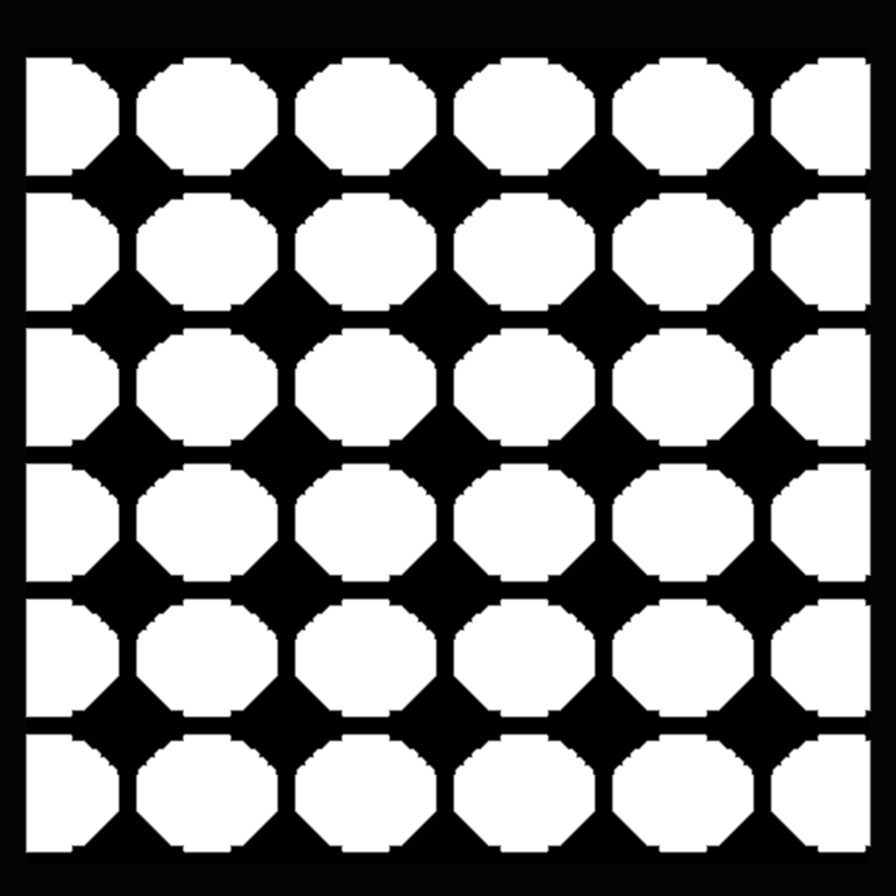
A Shadertoy shader for this pattern:

```glsl
// Grid of white stepped oval spots on a black panel, cropped at the left and right.

// Lengths are in design units: the canvas is UNITS wide and UNITS high.
const float UNITS = 768.0;
const vec2 SPOT_COUNT = vec2(6.0, 6.0);
const vec2 SPACING = vec2(136.0, 116.0);
const vec2 FIRST_CENTER = vec2(41.5, 88.0);
const vec2 PANEL_MIN = vec2(22.5, 28.0);
const vec2 PANEL_MAX = vec2(746.0, 726.0);

const vec2 BODY_SIZE = vec2(60.5, 45.0);   // half extents of the main octagon
const float BODY_DIAGONAL = 75.7;          // its limit on |x| + |y|
const vec2 CAP_SIZE = vec2(20.5, 50.5);    // narrow flat cap above and below
const float CAP_DIAGONAL = 69.5;
const int LEDGE_COUNT = 3;                 // small stairs on the upper shoulders
const vec2 LEDGE_SIZE = vec2(45.0, 38.0);
const vec2 LEDGE_STEP = vec2(7.0, -7.0);
const float LEDGE_CHAMFER = 4.0;

const float EDGE_SOFTNESS = 1.5;
const vec3 SPOT_COLOR = vec3(1.0);
const vec3 PANEL_COLOR = vec3(0.0);
const vec3 BORDER_COLOR = vec3(0.018);

float boxDistance(vec2 p, vec2 halfSize) {
    vec2 d = abs(p) - halfSize;
    return max(d.x, d.y);
}

// Box with its four corners cut off along |x| + |y| = diagonal.
float chamferBox(vec2 p, vec2 halfSize, float diagonal) {
    float cut = (abs(p.x) + abs(p.y) - diagonal) * 0.7071;
    return max(boxDistance(p, halfSize), cut);
}

float spotDistance(vec2 p) {
    float d = min(chamferBox(p, BODY_SIZE, BODY_DIAGONAL),
                  chamferBox(p, CAP_SIZE, CAP_DIAGONAL));
    // The stairs exist on the upper half only.
    for (int i = 0; i < LEDGE_COUNT; i++) {
        vec2 size = LEDGE_SIZE + float(i) * LEDGE_STEP;
        float ledge = chamferBox(p, size, size.x + size.y - LEDGE_CHAMFER);
        d = min(d, max(ledge, -p.y));
    }
    return d;
}

float coverage(float d, float softness) {
    return 1.0 - smoothstep(-softness, softness, d);
}

void mainImage(out vec4 fragColor, in vec2 fragCoord) {
    vec2 p = fragCoord / iResolution.xy * UNITS;
    float pixel = UNITS / min(iResolution.x, iResolution.y);
    float softness = max(EDGE_SOFTNESS, 0.75 * pixel);

    // Nearest spot in the finite grid
    vec2 cell = clamp(round((p - FIRST_CENTER) / SPACING), vec2(0.0), SPOT_COUNT - 1.0);
    float spot = spotDistance(p - FIRST_CENTER - cell * SPACING);

    // Panel that crops the outer columns
    float panel = boxDistance(p - 0.5 * (PANEL_MIN + PANEL_MAX),
                              0.5 * (PANEL_MAX - PANEL_MIN));

    vec3 color = mix(BORDER_COLOR, PANEL_COLOR, coverage(panel, softness));
    color = mix(color, SPOT_COLOR, coverage(max(spot, panel), softness));
    fragColor = vec4(color, 1.0);
}
```
